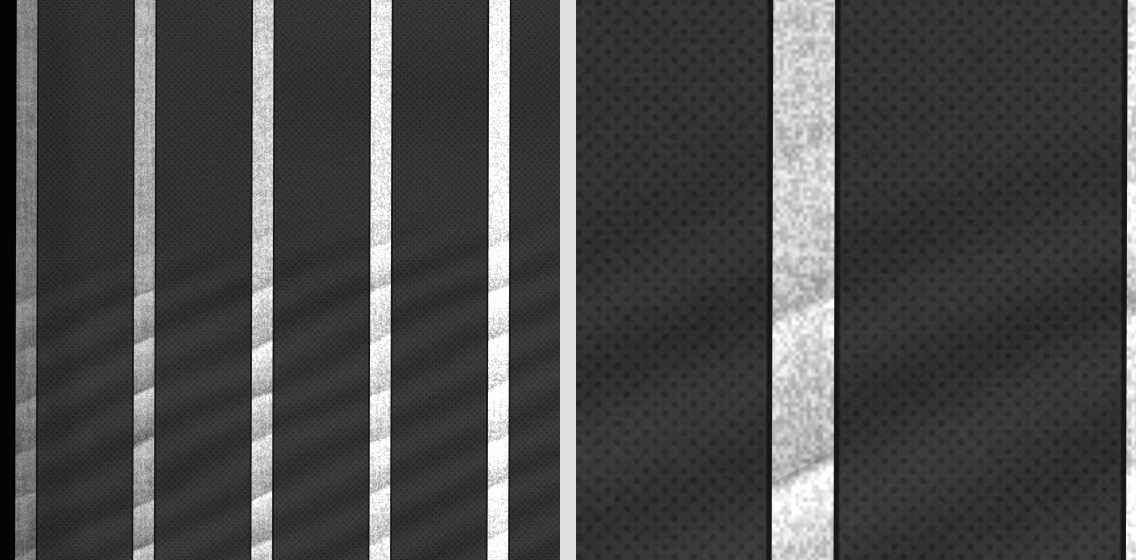
Left, the full canvas; right, a detail of the centre.
A Shadertoy shader for this texture:

```glsl
const float TAU = 6.2831853;
const float PITCH = 0.2109;        // distance between stripe centres
const float FIRST_CENTRE = 0.0469;
const float HALF_WIDTH = 0.0184;
const float FOLD_PITCH = 0.088;
const float FOLD_SLOPE = 0.45;
const float WEAVE_COUNT = 88.0;

const vec3 MARGIN = vec3(0.012);
const vec3 CLOTH = vec3(0.207);
const vec3 SEAM = vec3(0.07);

float hash(vec2 p) {
    vec3 q = fract(vec3(p.xyx) * 0.1031);
    q += dot(q, q.yzx + 33.33);
    return fract((q.x + q.y) * q.z);
}

float noise(vec2 p) {
    vec2 cell = floor(p), f = fract(p);
    f = f * f * (3.0 - 2.0 * f);
    return mix(mix(hash(cell), hash(cell + vec2(1, 0)), f.x),
               mix(hash(cell + vec2(0, 1)), hash(cell + vec2(1, 1)), f.x), f.y);
}

// Height across the slanted folds, counted in folds
float foldPhase(vec2 p) {
    float warp = 0.030 * (noise(p * vec2(4.0, 9.0) + 7.0) - 0.5);
    return (p.y - FOLD_SLOPE * p.x - 0.2655 + warp) / FOLD_PITCH;
}

// Rising ramp with a softened drop at each crease
float creaseRamp(float phase, float soft) {
    float t = fract(phase);
    return t - smoothstep(1.0 - soft, 1.0, t) * t - 0.45;
}

// Folds fade out toward the upper part
float foldFade(vec2 p) {
    return 1.0 - smoothstep(0.42, 0.58, p.y - 0.10 * p.x);
}

// Staggered dark pits
float weave(vec2 p, float count) {
    vec2 wave = cos(TAU * count * p);
    return smoothstep(0.05, 0.95, wave.x * wave.y);
}

vec3 clothColour(vec2 p, float phase, float fade) {
    float broad = noise(p * vec2(4.0, 6.0)) - 0.5;
    float softFold = cos(TAU * (phase - 0.65)) * fade;
    float shade = 0.022 * broad + 0.019 * softFold;
    shade -= 0.045 * weave(p, WEAVE_COUNT);
    shade += 0.028 * (noise(p * 400.0) - 0.5);
    shade -= 0.025 * smoothstep(0.07, 0.0, abs(p.x - 0.095));
    return CLOTH + shade;
}

vec3 stripeColour(vec2 p, float index, float phase, float fade, float pixel) {
    float level = 0.48 + 0.185 * index - 0.015 * index * index;
    level += 0.09 * (p.y - 0.45) * (1.0 - 0.2 * index);
    float soft = max(0.10, 2.0 * pixel / FOLD_PITCH);
    float strength = mix(0.12, 0.30, min(index, 1.0));
    float variation = 0.6 + 0.8 * hash(vec2(floor(phase) + 40.0, index));
    float shade = strength * variation * fade * creaseRamp(phase, soft);

    // Fine threads and speckled grain
    shade += 0.08 * (noise(p * vec2(270.0, 14.0)) - 0.5);
    shade += 0.06 * (noise(p * vec2(35.0, 130.0)) - 0.5);
    shade += (0.13 + 0.05 * index) * (noise(p * vec2(430.0, 390.0)) - 0.5);
    return vec3(level + shade);
}

void mainImage(out vec4 fragColor, in vec2 fragCoord) {
    vec2 p = fragCoord / iResolution.xy;
    float pixel = 1.0 / iResolution.x;

    // Nearest stripe, leaning slightly to the right
    float x = p.x - 0.003 * (p.y - 0.5) - FIRST_CENTRE;
    float index = floor(x / PITCH + 0.5);
    float offset = x - index * PITCH;
    float edge = abs(offset) - HALF_WIDTH;
    float inside = 1.0 - smoothstep(-0.7 * pixel, 0.7 * pixel, edge);

    float phase = foldPhase(p);
    float fade = foldFade(p);
    vec3 colour = clothColour(p, phase, fade);

    // Dark seams beside the stripes
    float seam = 1.0 - smoothstep(0.0012, 0.0036, abs(edge - 0.0008));
    colour = mix(colour, SEAM, 0.85 * seam);

    // Black margin left of the first stripe
    float margin = 1.0 - smoothstep(-0.7 * pixel, 0.7 * pixel, x + HALF_WIDTH);
    colour = mix(colour, MARGIN, margin);

    vec3 stripe = stripeColour(p, max(index, 0.0), phase, fade, pixel);
    colour = mix(colour, stripe, inside);
    fragColor = vec4(clamp(colour, 0.0, 1.0), 1.0);
}
```
